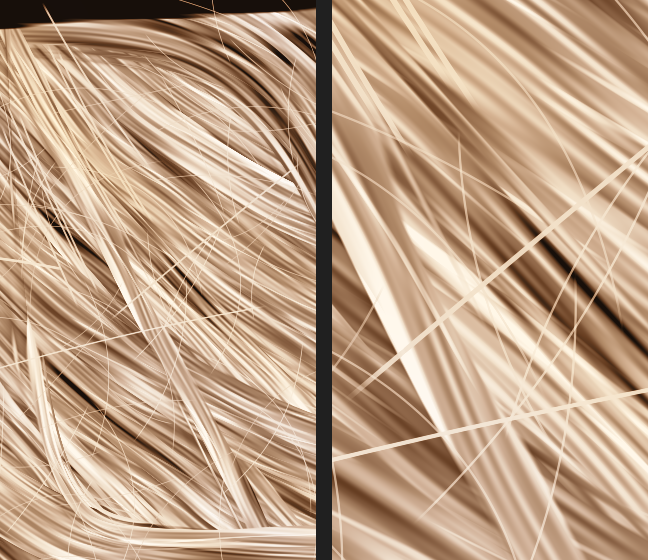
Left, the full canvas; right, a detail of the centre.
Write a WebGL 1 fragment shader that draws this texture.

```glsl
precision highp float;
// Overlapping locks of fine blond hair sweeping diagonally below a dark gap.
uniform vec2 u_resolution;

float hash(vec2 p) {
  vec3 q = fract(vec3(p.xyx) * 0.1031);
  q += dot(q, q.yzx + 33.33);
  return fract((q.x + q.y) * q.z);
}

float noise(vec2 p) {
  vec2 cell = floor(p), f = fract(p);
  f = f * f * (3.0 - 2.0 * f);
  return mix(mix(hash(cell), hash(cell + vec2(1.0, 0.0)), f.x),
             mix(hash(cell + vec2(0.0, 1.0)), hash(cell + 1.0), f.x), f.y);
}

// Distance across a curve of the given height and slope
float acrossCurve(float y, float height, float slope) {
  return (y - height) / sqrt(1.0 + slope * slope);
}

// Brightness of parallel hairs: broad clumps, narrow tufts and single fibres
float strands(float along, float across, float seed) {
  across += 0.03 * (noise(vec2(along * 2.5, across * 5.0) + seed) - 0.5);
  float clump = noise(vec2(along * 1.3, across * 17.0) + seed + 50.0);
  float tuft = noise(vec2(along * 2.0, across * 52.0) + seed + 120.0);
  float fibre = noise(vec2(along * 3.5, across * 135.0) + seed + 300.0);
  float crossing = noise(vec2(along * 3.0, (across + along * 0.09) * 125.0) + seed + 500.0);
  float light = 0.67 + 0.34 * (clump - 0.5) + 0.34 * (tuft - 0.5) + 0.58 * (fibre - 0.5);
  float gap = smoothstep(0.3, 0.08, clump) * smoothstep(0.6, 0.2, tuft);
  return light - 0.25 * gap + 0.24 * smoothstep(0.72, 0.95, crossing);
}

// Lays one ragged lock, with a soft shadow around it, over the light below
float layLock(float below, float along, float across, float width, float tone, float seed) {
  float ragged = 0.045 * (noise(vec2(along * 3.0, across * 75.0) + seed) - 0.5);
  float edge = abs(across) - width + ragged;
  float shadow = 0.26 * exp(-max(edge, 0.0) * 45.0) * step(0.0, across);
  float cover = smoothstep(0.005, -0.005, edge);
  return mix(below * (1.0 - shadow), strands(along, across, seed) + tone, cover);
}

// Coverage of a bent hair centred on the local origin
float hair(vec2 p, float angle, float bend, float halfLength, float width, float pixel) {
  float c = cos(angle), s = sin(angle);
  vec2 q = vec2(c * p.x + s * p.y, c * p.y - s * p.x);
  float slope = 2.0 * bend * q.x;
  float d = abs(acrossCurve(q.y, bend * q.x * q.x, slope));
  float ends = smoothstep(halfLength, halfLength * 0.85, abs(q.x));
  return ends * smoothstep(width + 0.6 * pixel, max(width - 0.6 * pixel, 0.0), d);
}

vec3 blend(vec3 a, vec3 b, float low, float high, float x) {
  return mix(a, b, clamp((x - low) / (high - low), 0.0, 1.0));
}

vec3 hairColour(float light) {
  vec3 c = blend(vec3(0.09, 0.06, 0.04), vec3(0.40, 0.24, 0.13), 0.06, 0.27, light);
  c = blend(c, vec3(0.56, 0.40, 0.28), 0.27, 0.43, light);
  c = blend(c, vec3(0.70, 0.55, 0.42), 0.43, 0.58, light);
  c = blend(c, vec3(0.83, 0.70, 0.59), 0.58, 0.72, light);
  c = blend(c, vec3(0.94, 0.87, 0.78), 0.72, 0.87, light);
  return blend(c, vec3(1.0, 0.97, 0.92), 0.87, 1.1, light);
}

void main() {
  // x runs right and y runs down from the top, in canvas widths
  vec2 p = vec2(gl_FragCoord.x, u_resolution.y - gl_FragCoord.y) / u_resolution.x;
  float pixel = 1.0 / u_resolution.x;
  float along = p.x + p.y;

  // Diagonal bed of hair and the locks scattered over it
  float bed = acrossCurve(p.y, 1.1 * p.x - 0.2 * p.x * p.x, 1.1 - 0.4 * p.x);
  float light = strands(along, bed, 7.0) - 0.04;
  for (int i = 0; i < 13; i++) {
    float id = float(i);
    float r = hash(vec2(id, 3.0)), t = hash(vec2(id, 8.0));
    float steep = 0.85 + 0.5 * r, bend = -0.35 * t;
    float height = -0.5 + 0.15 * id + steep * p.x + bend * p.x * p.x;
    float across = acrossCurve(p.y, height, steep + 2.0 * bend * p.x);
    light = layLock(light, along, across, 0.025 + 0.05 * t, 0.16 * (r - 0.4), 20.0 + 9.0 * id);
  }

  // Arch at upper right, steep wisps at left, sweeping curl at the bottom
  float arch = acrossCurve(p.y, 0.04 + 0.06 * p.x + 0.4 * pow(p.x, 4.0), 0.06 + 1.6 * pow(p.x, 3.0));
  light = layLock(light, along, arch + 0.08, 0.19, 0.03, 211.0);
  light = layLock(light, along, acrossCurve(p.y, 0.06 + 2.0 * p.x, 2.0), 0.035, 0.06, 233.0);
  float fall = exp(-3.0 * p.x);
  light = layLock(light, along, acrossCurve(p.y, 1.82 - 0.26 * fall, 0.78 * fall), 0.1, 0.04, 251.0);
  float drop = 2.0 * exp(-12.0 * p.x);
  light = layLock(light, along, acrossCurve(p.y, 1.7 - drop, 12.0 * drop), 0.035 * smoothstep(0.9, 1.15, p.y), 0.07, 277.0);

  // Dark opening above the hair and narrow gaps at the upper right
  float rim = 0.085 - 0.06 * p.x + 0.025 * (noise(vec2(p.x * 5.0, p.y * 70.0)) - 0.5);
  light = mix(0.03, light, smoothstep(rim - 0.006, rim + 0.006, p.y));
  float gapZone = smoothstep(0.72, 0.95, p.x) * smoothstep(0.09, 0.03, abs(p.y - 0.03 - 0.13 * p.x));
  light -= 0.75 * gapZone * smoothstep(0.4, 0.6, noise(vec2(along * 2.0, arch * 75.0) + 90.0));

  // Loose hairs: fine curved ones, then pale wisps and long crossing ones
  for (int i = 0; i < 64; i++) {
    float id = float(i);
    vec2 centre = vec2(hash(vec2(id, 11.0)), 1.78 * hash(vec2(id, 17.0)));
    float r = hash(vec2(id, 23.0)), t = hash(vec2(id, 31.0));
    float cover = hair(p - centre, 3.1 * r - 0.9, 3.0 * (t - 0.5), 0.12 + 0.22 * t, 0.0012, pixel);
    light = mix(light, 0.82 + 0.15 * r, 0.62 * cover);
  }
  for (int i = 0; i < 9; i++) {
    float r = hash(vec2(float(i), 41.0)), t = hash(vec2(float(i), 47.0));
    vec2 centre = vec2(0.03 + 0.3 * r, 0.25 + 0.5 * t);
    light = mix(light, 0.92, 0.85 * hair(p - centre, 0.98 + 0.22 * t, -0.15 * r, 0.32, 0.003, pixel));
  }
  light = mix(light, 0.9, 0.9 * hair(p - vec2(0.65, 0.76), -0.69, 0.02, 0.4, 0.0027, pixel));
  light = mix(light, 0.95, 0.9 * hair(p - vec2(0.4, 1.06), -0.23, 0.06, 0.46, 0.0022, pixel));
  light = mix(light, 0.96, 0.9 * hair(p - vec2(0.08, 0.83), 0.16, 0.2, 0.12, 0.004, pixel));

  // Slow drift between golden and rosy blond
  float warmth = noise(vec2(along * 1.2, bed * 7.0) + 70.0) - 0.5;
  vec3 colour = hairColour(light) * (1.0 + warmth * vec3(0.02, -0.02, -0.14));
  gl_FragColor = vec4(colour, 1.0);
}
```
